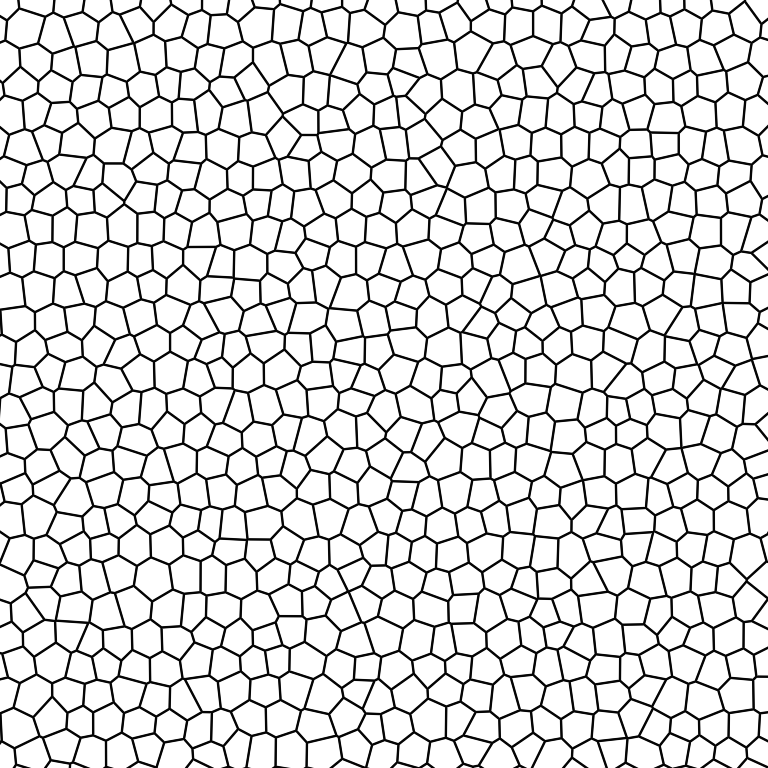
This pattern is drawn by a Shadertoy shader. Its source:

```glsl
// Black web of irregular, roughly hexagonal cells on white paper.
// Jittered sites in staggered rows form a Voronoi diagram; the exact
// distance to the nearest cell border gives thin lines of even width.

vec2 hash2(vec2 id) {
    vec2 q = vec2(dot(id, vec2(127.1, 311.7)), dot(id, vec2(269.5, 183.3)));
    return fract(sin(q) * 43758.545);
}

// Centre of a cell: odd rows shift by half a cell, then each site is jittered
vec2 cellSite(vec2 id) {
    float stagger = 0.5 * mod(id.y, 2.0);
    return id + vec2(0.25 + stagger, 0.5) + 0.56 * (hash2(id) - 0.5);
}

// Distance from p to the closest border between two cells
float borderDistance(vec2 p) {
    vec2 base = floor(p);
    vec2 nearest = vec2(0.0);
    float best = 1e3;

    // Find the site that owns this point
    for (int y = -2; y <= 2; y++)
    for (int x = -2; x <= 2; x++) {
        vec2 toSite = cellSite(base + vec2(x, y)) - p;
        float d = dot(toSite, toSite);
        if (d < best) {
            best = d;
            nearest = toSite;
        }
    }

    // Measure to the bisectors with the surrounding sites
    float border = 1e3;
    for (int y = -2; y <= 2; y++)
    for (int x = -2; x <= 2; x++) {
        vec2 toSite = cellSite(base + vec2(x, y)) - p;
        vec2 between = toSite - nearest;
        if (dot(between, between) > 1e-5)
            border = min(border, dot(0.5 * (toSite + nearest), normalize(between)));
    }
    return border;
}

void mainImage(out vec4 fragColor, in vec2 fragCoord) {
    float cellsPerCanvas = 26.5;
    float pixel = cellsPerCanvas / iResolution.y;
    vec2 p = fragCoord / iResolution.y * cellsPerCanvas;

    // Thin ink line with an edge about one pixel soft
    float halfWidth = 0.042;
    float paper = smoothstep(-0.6, 0.6, (borderDistance(p) - halfWidth) / pixel);
    fragColor = vec4(vec3(mix(0.015, 1.0, paper)), 1.0);
}
```
